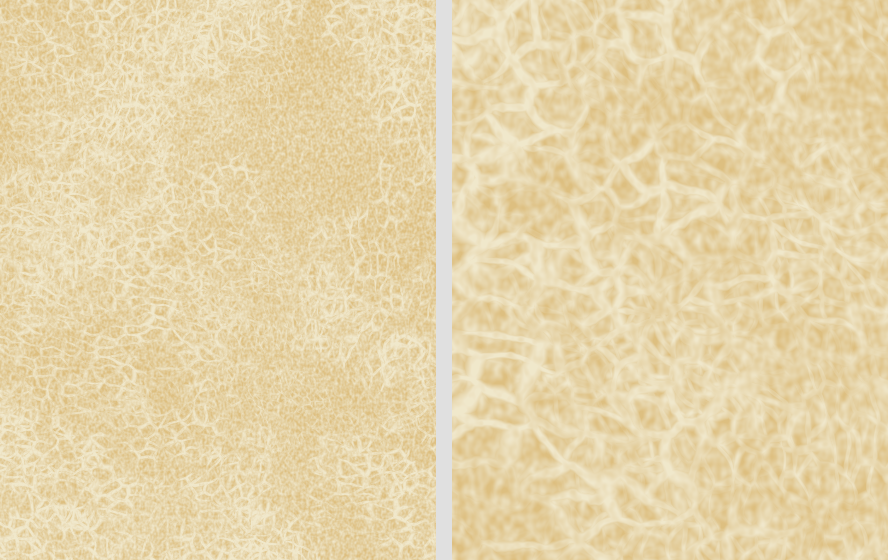
Left, the full canvas; right, a detail of the centre.
Write a WebGL 1 fragment shader that draws this texture.

```glsl
precision highp float;
// Pale cream leather: patches of branching light creases over a fine mottled grain.

uniform vec2 u_resolution;

const vec3 TAN_DARK = vec3(0.868, 0.748, 0.500);
const vec3 CREAM_MID = vec3(0.900, 0.826, 0.652);
const vec3 CREAM_LIGHT = vec3(0.942, 0.908, 0.798);
const float BASE_TONE = 0.33;     // tone of the flat hide, 0 dark to 1 light
const float CREASE_TONE = 0.60;   // lift of the creases
const float BROAD_TONE = 0.19;    // large cloudy shading
const float GRAIN_TONE = 0.72;    // fine mottling
const float CREASE_WIDTH = 0.11;  // half width in cell units
const float CREASE_BREAKUP = 0.10; // how far the grain frays crease edges
const float CELL_JITTER = 0.82;

vec2 hash2(vec2 p) {
  vec3 q = fract(p.xyx * vec3(0.1031, 0.1030, 0.0973));
  q += dot(q, q.yzx + 33.33);
  return fract((q.xx + q.yz) * q.zy);
}

vec2 gradientAt(vec2 cell) {
  float angle = 6.2832 * hash2(cell).x;
  return vec2(cos(angle), sin(angle));
}

float gradientNoise(vec2 p) {
  vec2 i = floor(p);
  vec2 f = p - i;
  vec2 u = f * f * f * (f * (f * 6.0 - 15.0) + 10.0);
  vec2 e = vec2(1.0, 0.0);
  float bottom = mix(dot(gradientAt(i), f), dot(gradientAt(i + e), f - e), u.x);
  float top = mix(dot(gradientAt(i + e.yx), f - e.yx), dot(gradientAt(i + 1.0), f - 1.0), u.x);
  return mix(bottom, top, u.y);
}

float fbm(vec2 p) {
  float sum = 0.0;
  float amp = 1.0;
  for (int k = 0; k < 4; k++) {
    sum += amp * gradientNoise(p);
    p = mat2(1.6, 1.2, -1.2, 1.6) * p + 17.3;
    amp *= 0.55;
  }
  return sum;
}

vec2 cellPoint(vec2 cell) {
  return 0.5 + CELL_JITTER * (hash2(cell) - 0.5);
}

// Distance to the nearest border between Voronoi cells.
float cellBorder(vec2 p) {
  vec2 i = floor(p);
  vec2 f = p - i;
  vec2 nearest = vec2(0.0);
  float best = 9.0;
  for (int y = -1; y <= 1; y++) {
    for (int x = -1; x <= 1; x++) {
      vec2 o = vec2(float(x), float(y));
      vec2 r = o + cellPoint(i + o) - f;
      if (dot(r, r) < best) {
        best = dot(r, r);
        nearest = r;
      }
    }
  }
  float border = 9.0;
  for (int y = -1; y <= 1; y++) {
    for (int x = -1; x <= 1; x++) {
      vec2 o = vec2(float(x), float(y));
      vec2 r = o + cellPoint(i + o) - f;
      vec2 d = r - nearest;
      if (dot(d, d) > 0.0001) border = min(border, dot(0.5 * (r + nearest), normalize(d)));
    }
  }
  return border;
}

// One family of creases: cells stretched along an angle, shown in soft patches.
float creases(vec2 p, float angle, vec2 density, float seed, float roughness) {
  float c = cos(angle);
  float s = sin(angle);
  vec2 q = mat2(c, -s, s, c) * p * density.x;
  q.y *= density.y;
  float patchMask = smoothstep(-0.25, 0.28, fbm(p * 2.8 + seed));
  float fade = smoothstep(-0.40, 0.25, gradientNoise(p * 23.0 + seed * 1.7));
  float width = CREASE_WIDTH * (0.65 + 0.55 * fade);
  float d = cellBorder(q + seed) + CREASE_BREAKUP * roughness;
  return patchMask * (0.3 + 0.7 * fade) * (1.0 - smoothstep(0.45 * width, 1.45 * width, d));
}

void main() {
  vec2 p = gl_FragCoord.xy / u_resolution.y;

  // Bend the hide so that creases curve and wander.
  vec2 bend = vec2(fbm(p * 3.5 + 4.1), fbm(p * 3.5 + 31.7));
  vec2 wander = vec2(gradientNoise(p * 48.0 + 8.3), gradientNoise(p * 48.0 + 57.9));
  vec2 hide = p + 0.03 * bend + 0.006 * wander;

  // Fine grain, lightly drawn out upward.
  float mottle = gradientNoise(p * vec2(135.0, 95.0) + 3.7);
  float speck = gradientNoise(p * vec2(232.0, 188.0) + 71.2);
  float grain = 0.75 * mottle + 0.85 * speck;

  // Crease families: across, upright, even and a finer net.
  float across = creases(hide, -0.22, vec2(30.0, 1.8), 11.3, grain);
  float upright = creases(hide, 1.42, vec2(29.0, 1.9), 47.6, grain);
  float even = creases(hide, 0.55, vec2(40.0, 1.2), 83.9, grain);
  float net = 0.65 * creases(hide, 1.85, vec2(54.0, 1.5), 126.4, grain);
  float crease = max(max(across, upright), max(even, net));

  float tone = BASE_TONE + CREASE_TONE * crease;
  tone += BROAD_TONE * fbm(p * 3.1 + 63.5) + GRAIN_TONE * grain * (1.0 - 0.4 * crease);
  tone = clamp(tone, 0.0, 1.0);

  vec3 color = mix(TAN_DARK, CREAM_MID, min(2.0 * tone, 1.0));
  color = mix(color, CREAM_LIGHT, max(2.0 * tone - 1.0, 0.0));
  gl_FragColor = vec4(color, 1.0);
}
```
